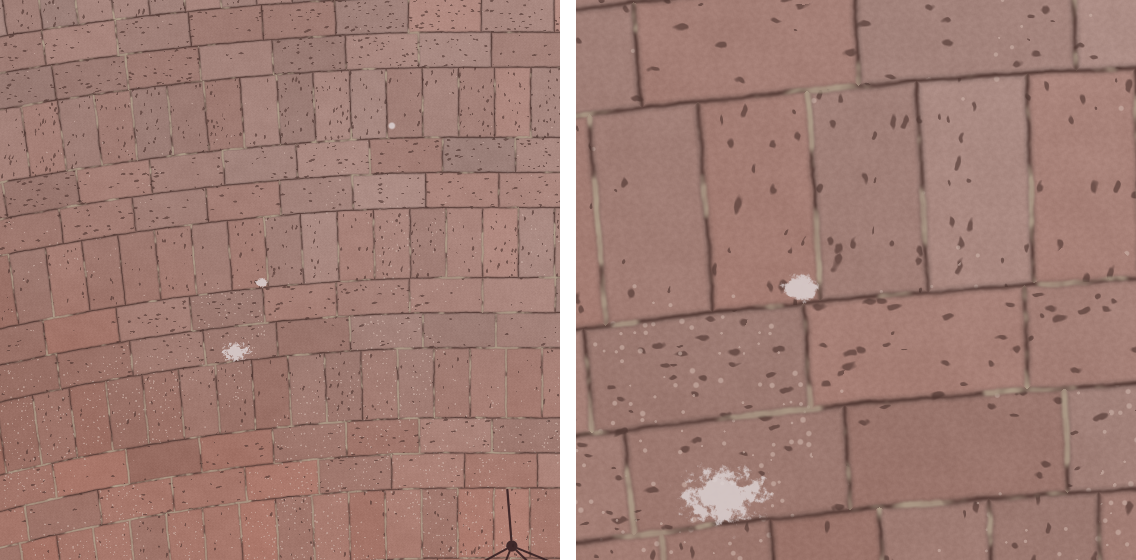
Left, the full canvas; right, a detail of the centre.
A three.js fragment shader for this texture:

```glsl
// Weathered brick paving: one course of upright bricks, then two of flat bricks, in four repeats.
// Courses sag to the left along a power curve; each brick gets a hashed tint and pits along its length.
// Layered sines drive joints and stains, cellular flecks give pits and pale grains.
varying vec2 vUv;

#define REPEAT 0.2505       // height of one upright course plus two flat ones
#define FIRST_COURSE 0.120  // depth of the first upright course below the top
#define UPRIGHT_WIDTH 0.0644
#define FLAT_WIDTH 0.1302
#define JOINT 0.0011        // half width of a joint
#define SOFT 0.0012         // edge smoothing
#define PIT_DENSITY 0.20
#define TINT_RANGE 0.055

const vec3 BRICK_TOP = vec3(0.645, 0.512, 0.480);
const vec3 BRICK_LOW = vec3(0.640, 0.455, 0.408);
const vec3 CRACK = vec3(0.32, 0.22, 0.20);
const vec3 MORTAR = vec3(0.69, 0.62, 0.54);
const vec3 GRAIN = vec3(0.80, 0.70, 0.66);
const vec3 STAIN = vec3(0.86, 0.82, 0.82);
const vec3 IRON = vec3(0.20, 0.12, 0.13);

float hash(vec2 p) {
  return fract(sin(dot(p, vec2(127.1, 311.7))) * 43758.55);
}

// Layered, warped sines, roughly -1 to 1
float waves(vec2 p) {
  float sum = 0.0, amp = 0.6;
  for (int i = 0; i < 4; i++) {
    sum += amp * sin(p.x + 1.7 * sin(p.y * 0.8)) * sin(p.y + 1.3 * sin(p.x * 0.9));
    p = mat2(1.6, 1.2, -1.2, 1.6) * p + 3.1;
    amp *= 0.6;
  }
  return sum;
}

// Cellular flecks: one oval at most per cell, present with the given density
float flecks(vec2 p, float density, float radius) {
  float mask = 0.0;
  vec2 cell = floor(p);
  for (int j = -1; j <= 1; j++) {
    for (int i = -1; i <= 1; i++) {
      vec2 c = cell + vec2(float(i), float(j));
      vec2 centre = c + 0.15 + 0.7 * vec2(hash(c), hash(c + 17.3));
      float r = radius * (0.5 + hash(c + 41.7));
      float dot0 = 1.0 - smoothstep(r * 0.6, r * 1.3, length(p - centre));
      mask = max(mask, dot0 * step(hash(c + 73.1), density));
    }
  }
  return mask;
}

float segment(vec2 p, vec2 a, vec2 b) {
  vec2 d = b - a;
  return length(p - a - d * clamp(dot(p - a, d) / dot(d, d), 0.0, 1.0));
}

float stroke(float d, float halfWidth) {
  return 1.0 - smoothstep(halfWidth - SOFT, halfWidth + SOFT, d);
}

// Ragged pale spot
float splash(vec2 p, vec2 centre, float r) {
  float d = length((p - centre) * vec2(0.8, 1.2)) + r * 0.5 * waves(p * 260.0);
  return 1.0 - smoothstep(r * 0.5, r * 0.9, d);
}

void main() {
  vec2 p = vUv;
  float broad = waves(p * 9.0), fine = waves(p * 75.0), grit = waves(p * 620.0);

  // Curved courses: depth below the top, less the sag
  float bend = max(0.8 - p.x, 0.0) / 0.8;
  float sag = (0.068 + 0.04 * (1.0 - p.y)) * pow(bend, 1.8);
  float s = (1.0 - p.y - sag - FIRST_COURSE + 0.0009 * fine) / REPEAT;
  float row = floor(s) + 1.0, f = fract(s);
  bool upright = f < 0.5;
  float top = upright ? 0.0 : (f < 0.75 ? 0.5 : 0.75);
  float height = (upright ? 0.5 : 0.25) * REPEAT;
  float depth = (f - top) * REPEAT;

  // Bricks along the course, each course with its own joint offset
  vec4 isRow = vec4(equal(vec4(0.0, 1.0, 2.0, 3.0), vec4(row)));
  vec4 flatStart = f < 0.75 ? vec4(0.469, 0.530, 0.471, 0.488) : vec4(0.487, 0.500, 0.495, 0.439);
  float start = upright ? 0.519 - 0.022 * row : dot(flatStart, isRow);
  float width = upright ? UPRIGHT_WIDTH : FLAT_WIDTH;
  float along = p.x - 0.15 * bend * (depth - 0.5 * height) - start + 0.0009 * waves(p.yx * 80.0);
  vec2 brick = vec2(floor(along / width), row * 3.0 + top * 4.0);
  float across = fract(along / width) * width;
  float sideGap = min(across, width - across), bedGap = min(depth, height - depth);

  // Brick colour: slow gradient, tint per brick, mottling
  vec3 color = mix(BRICK_LOW, BRICK_TOP, smoothstep(0.0, 0.7, p.y + 0.35 * (p.x - 0.5)));
  color *= 0.96 + 0.06 * p.x + TINT_RANGE * (hash(brick) - 0.5) * 2.0;
  color += vec3(0.012, -0.006, -0.01) * (hash(brick + 9.0) * 2.0 - 1.0);
  color += 0.012 * broad + 0.010 * fine + 0.020 * grit;

  // Pits run along each brick, thicker toward the top
  vec2 grainDir = upright ? p : p.yx;
  float pitAmount = PIT_DENSITY * (0.35 + 0.9 * p.y) * (0.4 + 1.1 * hash(brick + 5.0)) * (1.0 + 0.5 * broad);
  float pits = flecks(grainDir * vec2(150.0, 80.0) + 0.4 * fine, pitAmount, 0.21);
  color = mix(color, CRACK, 0.65 * pits);

  // Pale grains, mostly on the lower half
  float grainAmount = 0.3 * smoothstep(0.9, 0.1, p.y) * smoothstep(-0.3, 0.6, broad + hash(brick + 3.0) - 0.4);
  color = mix(color, GRAIN, 0.6 * flecks(p * 170.0, grainAmount, 0.2));

  // Joints: soft shadow, then dark crack or pale mortar in patches
  float gap = min(sideGap, bedGap);
  float patchy = waves(p * 38.0 + 7.0);
  float pale = smoothstep(-0.1, 0.5, patchy + 0.55 * (0.65 - p.y) + (sideGap < bedGap ? 0.1 : -0.15));
  color *= 1.0 - 0.17 * (1.0 - smoothstep(0.0, 0.0045, gap));
  float joint = stroke(gap, JOINT * (1.0 + 0.45 * patchy + 0.3 * pale));
  color = mix(color, mix(CRACK, MORTAR, pale), joint * (0.78 + 0.2 * fine));

  // Pale stains
  float stains = max(splash(p, vec2(0.421, 0.370), 0.022), splash(p, vec2(0.466, 0.495), 0.010));
  stains = max(stains, flecks(p * 9.0 + 0.3, 0.06, 0.045));
  color = mix(color, STAIN, 0.85 * stains);

  // Iron finial: spike, hub and splayed legs
  vec2 hub = vec2(0.914, 0.025);
  float iron = max(stroke(segment(p, hub, vec2(0.906, 0.125)), 0.002), stroke(length(p - hub), 0.010));
  for (int i = 0; i < 4; i++) {
    iron = max(iron, stroke(segment(p, hub, vec2(0.85 + 0.05 * float(i), -0.01)), 0.0018));
  }
  gl_FragColor = vec4(mix(color, IRON, 0.9 * iron), 1.0);
}
```
